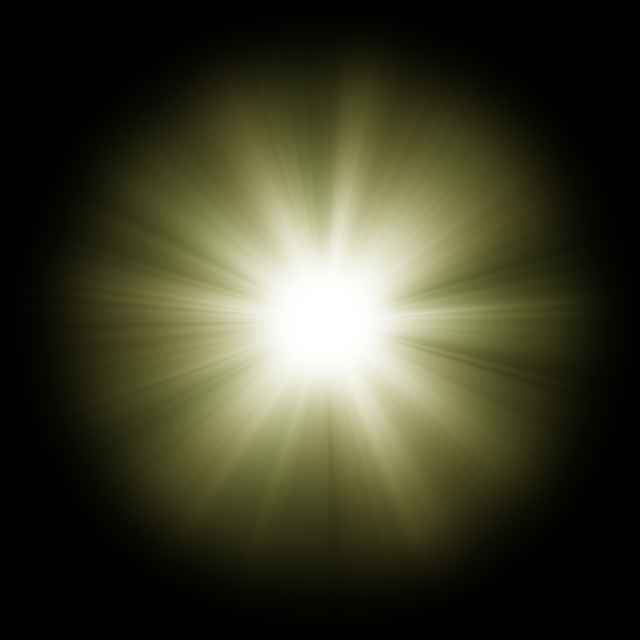
Reproduce this background procedurally as a Shadertoy shader.

```glsl
// A pale olive starburst on black: a soft round glow with a white core,
// shaped by broad bright and dark beams listed by angle, plus fine
// streaks made from periodic noise around the centre.

#define CENTER vec2(0.509, 0.499)
#define GLOW_GAIN 6.25
#define GLOW_DECAY 0.108
#define CORE_GAIN 4.0
#define CORE_RADIUS 0.06
#define FADE_START 0.34
#define FADE_END 0.515
#define BLUE_LOSS 0.63
#define BEAM_GAIN 1.15
#define STREAK_GAIN 0.20
#define TINT_GAIN 0.03

const int BEAM_COUNT = 15;

// Each beam: angle in degrees, angular width in degrees, strength.
const vec3 BEAMS[BEAM_COUNT] = vec3[BEAM_COUNT](
    vec3(2.0, 7.0, 0.14),    vec3(16.0, 9.0, -0.27),
    vec3(45.0, 17.0, 0.27),  vec3(81.0, 6.0, 0.30),
    vec3(93.0, 6.0, -0.14),  vec3(113.0, 9.0, 0.25),
    vec3(143.0, 8.0, 0.10),  vec3(158.0, 8.0, -0.10),
    vec3(172.0, 7.0, 0.10),  vec3(207.0, 7.0, -0.08),
    vec3(230.0, 11.0, 0.20), vec3(270.0, 15.0, -0.24),
    vec3(295.0, 8.0, 0.28),  vec3(323.0, 7.0, 0.20),
    vec3(344.0, 9.0, -0.16)
);

float hash(float n) {
    n = fract(n * 0.1031);
    n *= n + 33.33;
    return fract(n * (n + n));
}

// Smooth noise in -1..1 that closes seamlessly after one turn.
float angularNoise(float turn, float cells, float seed) {
    float x = fract(turn) * cells;
    float cell = floor(x);
    float a = hash(mod(cell, cells) + seed);
    float b = hash(mod(cell + 1.0, cells) + seed);
    return 2.0 * mix(a, b, smoothstep(0.0, 1.0, x - cell)) - 1.0;
}

// Sum of the broad beams in one direction.
float beamPattern(float degreesAround) {
    float sum = 0.0;
    for (int i = 0; i < BEAM_COUNT; i++) {
        float offset = mod(degreesAround - BEAMS[i].x + 180.0, 360.0) - 180.0;
        float falloff = offset / BEAMS[i].y;
        sum += BEAMS[i].z * exp(-falloff * falloff);
    }
    return sum;
}

// Thin streaks, strongest to the left and right.
float streakPattern(float turn, vec2 direction) {
    float fine = 0.55 * angularNoise(turn, 90.0, 11.0)
               + 0.45 * angularNoise(turn, 240.0, 157.0);
    return fine * mix(0.35, 1.0, pow(abs(direction.x), 10.0));
}

void mainImage(out vec4 fragColor, in vec2 fragCoord) {
    // Polar coordinates around the light, in canvas units.
    vec2 p = (fragCoord - 0.5 * iResolution.xy)
           / min(iResolution.x, iResolution.y) + 0.5 - CENTER;
    float radius = max(length(p), 0.00001);
    float turn = atan(p.y, p.x) / 6.283185;

    // Round glow that fades fully to black.
    float glow = GLOW_GAIN * exp(-radius / GLOW_DECAY);
    glow *= 1.0 - smoothstep(FADE_START, FADE_END, radius);

    // Beams grow out of the core.
    float beamReach = smoothstep(0.02, 0.18, radius);
    float beams = BEAM_GAIN * beamPattern(turn * 360.0)
                + STREAK_GAIN * streakPattern(turn, p / radius);
    glow *= 1.0 + beamReach * beams;

    // White core, then a soft shoulder so that nothing clips.
    float core = radius / CORE_RADIUS;
    glow += CORE_GAIN * exp(-core * core);
    float light = 1.0 - exp(-glow);

    // Olive in the dim parts, cream to white in the bright ones.
    vec3 color = vec3(light);
    color.b *= 1.0 - BLUE_LOSS * (1.0 - pow(light, 1.5));

    // Slight drift between warm and green beams.
    float tint = TINT_GAIN * beamReach * angularNoise(turn, 22.0, 43.0);
    color.rg *= 1.0 + vec2(tint, -0.5 * tint) * (1.0 - light);

    fragColor = vec4(clamp(color, 0.0, 1.0), 1.0);
}
```
